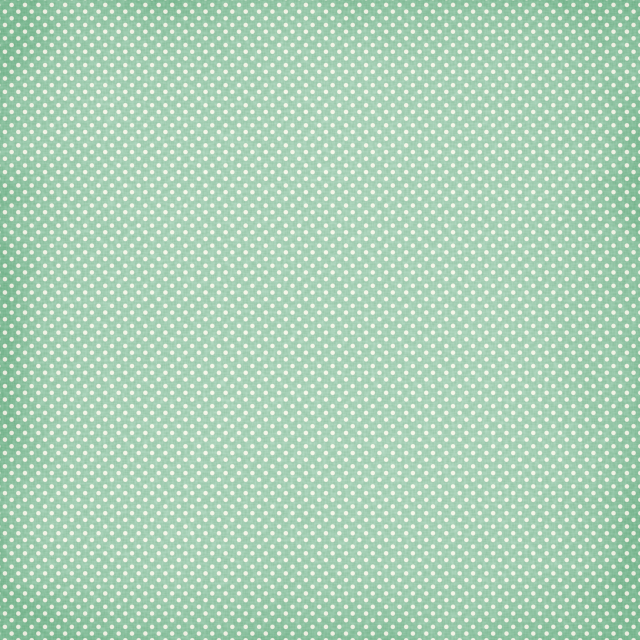
Reproduce this pattern procedurally as a Shadertoy shader.

```glsl
// Staggered cream polka dots on woven mint cloth with darkened, blotchy edges.

vec2 hash2(vec2 p) {
    vec3 q = fract(p.xyx * vec3(0.1031, 0.1030, 0.0973));
    q += dot(q, q.yzx + 33.33);
    return fract((q.xx + q.yz) * q.zy);
}

// Cellular noise: distance to the nearest scattered point
float cellular(vec2 p) {
    vec2 cell = floor(p), local = fract(p);
    float nearest = 2.0;
    for (int y = -1; y <= 1; y++) {
        for (int x = -1; x <= 1; x++) {
            vec2 offset = vec2(x, y);
            vec2 delta = offset + hash2(cell + offset) - local;
            nearest = min(nearest, dot(delta, delta));
        }
    }
    return sqrt(nearest);
}

// Layered, warped sines: broad stains in about -1..1
float stains(vec2 p) {
    float sum = 0.0, amplitude = 0.5;
    for (int i = 0; i < 4; i++) {
        p = mat2(0.8, 0.6, -0.6, 0.8) * p + 1.7;
        p += 0.5 * sin(p.yx * 1.3);
        sum += amplitude * sin(p.x) * sin(p.y);
        p *= 1.9;
        amplitude *= 0.55;
    }
    return sum;
}

// Crossed threads: cellular noise stretched along each direction
float weave(vec2 uv) {
    float across = cellular(uv * vec2(75.0, 270.0));
    float down = cellular(uv * vec2(270.0, 75.0) + 40.0);
    return across + down - 0.95;
}

// Distance to the nearest dot centre, in repeats of the staggered grid
float dotDistance(vec2 p) {
    return min(length(fract(p + 0.5) - 0.5), length(fract(p) - 0.5));
}

void mainImage(out vec4 fragColor, in vec2 fragCoord) {
    vec2 uv = fragCoord / iResolution.xy;
    float threads = weave(uv);
    float stain = stains(uv * 9.0);

    // Edge darkening, uneven along the border
    vec2 inset = min(uv, 1.0 - uv);
    float border = exp(-16.0 * inset.x) + 0.75 * exp(-16.0 * inset.y);
    float shade = border * (0.75 + 0.7 * stain) + 0.06 * stain;
    shade += 0.12 * smoothstep(0.2, 0.7, length((uv - vec2(0.57, 0.5)) * vec2(1.1, 1.0)));
    shade = clamp(shade, -0.1, 1.0);

    // Mint cloth
    vec3 cloth = mix(vec3(0.66, 0.82, 0.72), vec3(0.50, 0.73, 0.585), shade);
    cloth += threads * vec3(0.065, 0.045, 0.06);

    // Cream dots, slightly frayed by the threads
    vec3 cream = vec3(0.965, 0.965, 0.915) - 0.04 * max(shade, 0.0) + 0.015 * threads;
    float dist = dotDistance((uv - vec2(0.3421, 0.6475)) * 47.85) + 0.012 * threads;
    float blur = 0.7 * 47.85 / min(iResolution.x, iResolution.y);
    float ink = 1.0 - smoothstep(0.164 - blur, 0.164 + blur, dist);

    fragColor = vec4(mix(cloth, cream, ink), 1.0);
}
```
